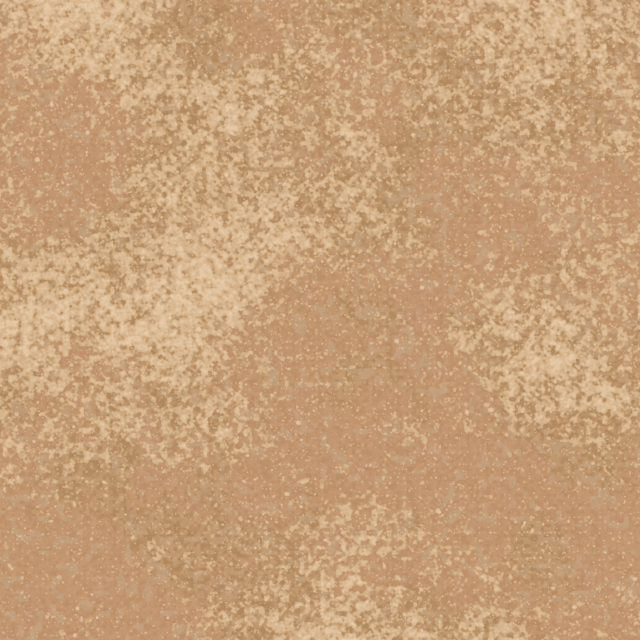
This texture is drawn by a Shadertoy shader. Its source:

```glsl
// Dry sandy ground: pale dust gathered in ragged drifts over brown clay.
// Broad fractal noise places the drifts, fine noise breaks them into grains,
// and layers of small rotated ellipses scatter loose chips on top.

#define PATCH_SCALE 3.6
#define GRAIN_SCALE 125.0
#define PATCH_WEIGHT 1.45
#define GRAIN_WEIGHT 0.85
#define DUST_START 0.01
#define DUST_FULL 0.19
#define CHIP_CELLS 46.0
#define CHIP_CHANCE 0.42
#define CHIP_LAYERS 4

const vec3 DARK_CLAY = vec3(0.695, 0.535, 0.370);
const vec3 CLAY      = vec3(0.755, 0.600, 0.440);
const vec3 RED_CLAY  = vec3(0.770, 0.585, 0.440);
const vec3 TAN       = vec3(0.800, 0.655, 0.485);
const vec3 SAND      = vec3(0.855, 0.725, 0.570);
const vec3 CREAM     = vec3(0.905, 0.795, 0.665);
const vec3 GREY_DUST = vec3(0.770, 0.655, 0.530);

float hash(vec2 p) {
    return fract(sin(dot(p, vec2(127.1, 311.7))) * 43758.55);
}

float noise(vec2 p) {
    vec2 i = floor(p), f = fract(p);
    f = f * f * (3.0 - 2.0 * f);
    float low  = mix(hash(i), hash(i + vec2(1, 0)), f.x);
    float high = mix(hash(i + vec2(0, 1)), hash(i + vec2(1, 1)), f.x);
    return mix(low, high, f.y);
}

// Fractal noise, rotated at each octave and normalised to 0..1
float fbm(vec2 p, int octaves, float gain) {
    float sum = 0.0, total = 0.0, weight = 1.0;
    for (int i = 0; i < octaves; i++) {
        sum += weight * noise(p);
        total += weight;
        weight *= gain;
        p = mat2(1.6, 1.2, -1.2, 1.6) * p + 17.3;
    }
    return sum / total;
}

// One loose chip per cell: x is its coverage, y its random shade
vec2 chip(vec2 uv, float cells, float seed, float pixel) {
    vec2 p = uv * cells, id = floor(p) + seed;
    vec2 centre = 0.25 + 0.5 * vec2(hash(id), hash(id + 5.3));
    vec2 d = fract(p) - centre;
    float angle = 6.2832 * hash(id + 9.1);
    float c = cos(angle), s = sin(angle);
    d = mat2(c, s, -s, c) * d;
    d.x *= mix(0.65, 1.0, hash(id + 2.7));
    float size = hash(id + 13.9);
    float radius = mix(0.06, 0.16, size * size);
    float wobble = 0.06 * (noise(p * 9.0 + seed) - 0.5);
    float edge = pixel * cells;
    float cover = 1.0 - smoothstep(-edge, edge, length(d) + wobble - radius);
    return vec2(cover * step(hash(id + 21.7), CHIP_CHANCE), hash(id + 31.1));
}

void mainImage(out vec4 fragColor, in vec2 fragCoord) {
    vec2 uv = fragCoord / iResolution.y;
    float pixel = 1.0 / iResolution.y;

    // Noise fields from broad to fine
    float drift = fbm(uv * PATCH_SCALE + vec2(3.7, 8.2), 6, 0.58) - 0.5;
    float grain = fbm(uv * GRAIN_SCALE, 2, 0.75) - 0.5;
    float speck = noise(uv * 190.0 + 41.0);
    float stain = fbm(uv * 7.0 + 60.0, 4, 0.55);

    // Clay, reddest where the dust is thinnest
    vec3 color = mix(DARK_CLAY, CLAY, smoothstep(0.15, 0.8, speck - 0.5 * drift));
    float red = smoothstep(0.42, 0.62, stain - 0.6 * drift);
    color = mix(color, RED_CLAY, 0.6 * red);
    color = mix(color, GREY_DUST, 0.55 * smoothstep(0.62, 0.85, noise(uv * 95.0 + 7.0)));

    // Dust, grainy at the rim and brightest in the middle of each drift
    float depth = PATCH_WEIGHT * drift + GRAIN_WEIGHT * grain;
    float dust = smoothstep(DUST_START, DUST_FULL, depth);
    vec3 dustColor = mix(TAN, SAND, smoothstep(0.06, 0.30, depth + 0.12 * (speck - 0.5)));
    dustColor = mix(dustColor, CREAM, smoothstep(0.24, 0.52, depth));
    color = mix(color, dustColor, 0.92 * dust);

    // Loose chips, finer in each layer
    for (int i = 0; i < CHIP_LAYERS; i++) {
        float layer = float(i);
        vec2 c = chip(uv + 0.137 * layer, CHIP_CELLS * (1.0 + 0.6 * layer), 40.0 * layer, pixel);
        vec3 chipColor = mix(GREY_DUST, mix(SAND, CREAM, c.y), step(0.3, c.y));
        color = mix(color, chipColor, c.x * mix(0.35, 0.85, c.y));
    }

    // Faint tooth over everything
    color *= 1.0 + 0.045 * (noise(uv * 256.0 + 90.0) - 0.5);
    fragColor = vec4(color, 1.0);
}
```
